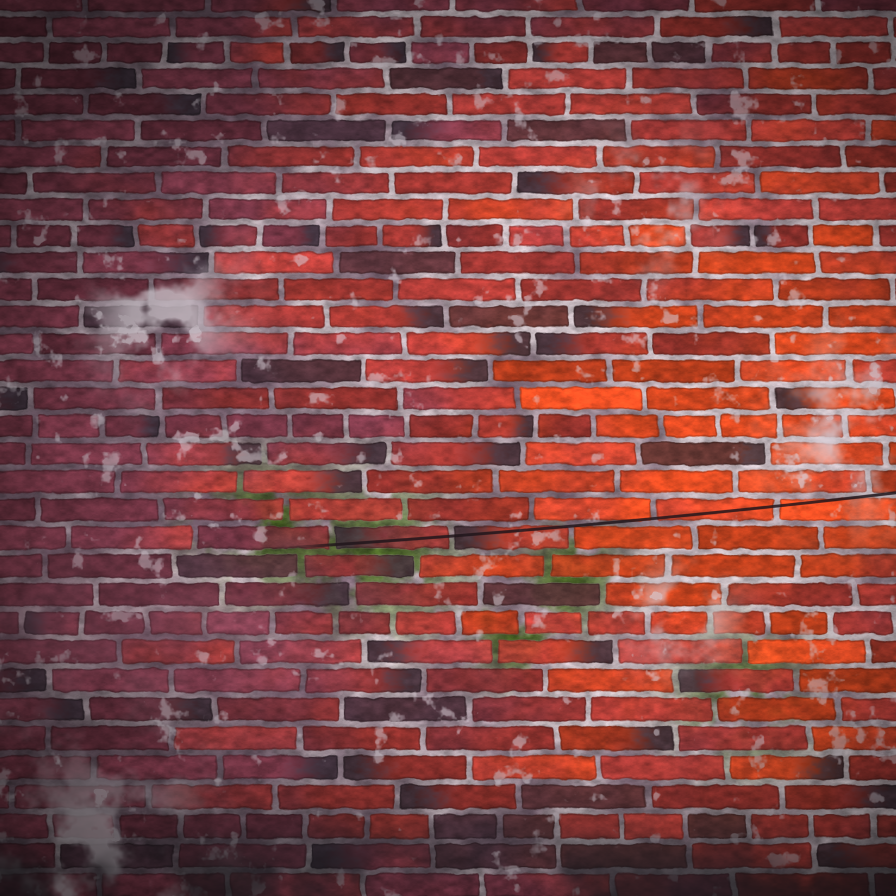
Reproduce this texture procedurally as a WebGL 2 fragment shader.

```glsl
#version 300 es
precision highp float;

uniform vec2 u_resolution;
out vec4 fragColor;

const vec3 MAUVE = vec3(0.47, 0.22, 0.28);
const vec3 RED = vec3(0.66, 0.23, 0.21);
const vec3 ORANGE = vec3(0.83, 0.28, 0.13);
const vec3 CHAR = vec3(0.21, 0.19, 0.23);
const vec3 MORTAR = vec3(0.76, 0.71, 0.73);
const vec3 GRIME = vec3(0.36, 0.27, 0.33);
const vec3 CHALK = vec3(0.82, 0.78, 0.81);
const vec3 MOSS = vec3(0.20, 0.29, 0.08);

// Stain patches: centre and radius
const vec3 CHALK_SPOTS[5] = vec3[5](vec3(0.72, 0.77, 0.06), vec3(0.96, 0.52, 0.08),
  vec3(0.76, 0.31, 0.05), vec3(0.18, 0.65, 0.07), vec3(0.10, 0.03, 0.12));
const vec3 MOSS_SPOTS[5] = vec3[5](vec3(0.29, 0.41, 0.07), vec3(0.43, 0.38, 0.08),
  vec3(0.58, 0.29, 0.05), vec3(0.83, 0.22, 0.07), vec3(0.64, 0.36, 0.05));

float hash(vec2 p) {
  vec3 q = fract(p.xyx * 0.1031);
  q += dot(q, q.yzx + 33.33);
  return fract((q.x + q.y) * q.z);
}

float noise(vec2 p) {
  vec2 i = floor(p), f = fract(p);
  f = f * f * (3.0 - 2.0 * f);
  return mix(mix(hash(i), hash(i + vec2(1, 0)), f.x),
             mix(hash(i + vec2(0, 1)), hash(i + vec2(1, 1)), f.x), f.y);
}

float fbm(vec2 p) {
  float sum = 0.0, gain = 0.5;
  for (int i = 0; i < 4; i++) {
    sum += gain * noise(p);
    p = p * 2.03 + 17.1;
    gain *= 0.5;
  }
  return sum / 0.9375;
}

float roundBox(vec2 p, vec2 halfSize, float radius) {
  vec2 q = abs(p) - halfSize + radius;
  return length(max(q, 0.0)) + min(max(q.x, q.y), 0.0) - radius;
}

float patches(vec2 p, vec3 spots[5]) {
  float sum = 0.0;
  for (int i = 0; i < 5; i++) {
    vec2 d = (p - spots[i].xy) / spots[i].z;
    sum += exp(-dot(d, d));
  }
  return min(sum, 1.0);
}

// Courses counted from the top, growing slightly taller downward
float courseAt(float depth) {
  const float START = 0.0015, PITCH = 0.0284, GROWTH = 0.0000764;
  return (sqrt(PITCH * PITCH + 4.0 * GROWTH * (depth - START)) - PITCH) / (2.0 * GROWTH) + 0.5;
}

// Returns the signed distance to a brick; outputs its id and local position
float brickWall(vec2 p, out vec2 id, out vec2 local) {
  float course = courseAt(1.0 - p.y);
  float row = floor(course);
  bool header = mod(row, 7.0) == 2.0;
  vec2 size = vec2(mix(0.142, 0.135, p.y), 0.0284 + 0.000153 * row);
  if (header) size.x *= 0.5;
  float column = p.x / size.x + 0.5 * mod(row, 2.0) + 0.35 * hash(vec2(row, 4.0));
  column += 0.12 * noise(vec2(column, row * 5.3));
  id = vec2(floor(column), row);
  local = vec2(fract(column), fract(course)) - 0.5;
  float joint = 0.0027 + 0.0009 * hash(id + 31.0);
  return roundBox(local * size, 0.5 * size - joint, 0.0025);
}

vec3 brickColor(vec2 p, vec2 id, vec2 local, float grain) {
  vec2 glow = (p - vec2(0.83, 0.48)) / vec2(0.62, 0.68);
  float warmth = 1.15 - length(glow) + 0.5 * (hash(id) - 0.5) + 0.6 * (fbm(p * 9.0) - 0.5);
  vec3 color = mix(MAUVE, RED, smoothstep(0.1, 0.55, warmth));
  color = mix(color, ORANGE, smoothstep(0.55, 1.05, warmth));
  color *= 0.82 + 0.3 * hash(id + 7.0);
  // Burnt ends and fully burnt bricks
  float side = hash(id + 3.0) < 0.5 ? -1.0 : 1.0;
  float burnt = step(hash(id + 11.0), 0.16) * smoothstep(0.0, 0.4, local.x * side + 0.3 * (grain - 0.5));
  burnt = max(burnt, step(0.93, hash(id + 19.0)) * 0.8);
  color = mix(color, CHAR, burnt * 0.85);
  return color * (0.72 + 0.56 * grain);
}

void main() {
  vec2 p = gl_FragCoord.xy / u_resolution.y;
  float pixel = 1.0 / u_resolution.y;
  vec2 wobble = vec2(fbm(p * 70.0), fbm(p * 70.0 + 50.0)) - 0.5;
  vec2 id, local;
  float edge = brickWall(p + 0.005 * wobble, id, local);
  float grain = fbm(p * vec2(90.0, 150.0));
  float blotch = fbm(p * 26.0 + 9.0);

  // Mortar, dirtier toward the left, and bricks with shaded rims
  float dirt = smoothstep(0.3, 0.8, fbm(p * 14.0) + 0.35 * (0.5 - p.x));
  vec3 mortar = mix(MORTAR, GRIME, dirt * 0.8) * (0.7 + 0.55 * grain);
  vec3 brick = brickColor(p, id, local, grain) * mix(0.7, 1.0, smoothstep(0.0, 0.003, -edge));
  float face = 1.0 - smoothstep(-pixel, pixel, edge);
  vec3 color = mix(mortar, brick, face);

  // Chalk bloom, pale haze, moss and soot
  float chalk = patches(p, CHALK_SPOTS) * smoothstep(0.42, 0.75, blotch);
  chalk += 0.55 * smoothstep(0.68, 0.8, fbm(p * 45.0 + 3.0));
  color = mix(color, CHALK, min(chalk, 0.8));
  vec2 hazeOffset = (p - vec2(0.12, 0.31)) / vec2(0.2, 0.07);
  color = mix(color, vec3(0.58, 0.36, 0.44), 0.5 * exp(-dot(hazeOffset, hazeOffset)) * blotch);
  float moss = patches(p, MOSS_SPOTS) * smoothstep(0.3, 0.55, blotch);
  color = mix(color, MOSS * (0.6 + grain), moss * mix(0.9, 0.12, face));
  float soot = smoothstep(0.12, 0.0, p.y) * smoothstep(0.35, 0.65, fbm(p * 12.0 + 5.0));
  color = mix(color, CHAR * 0.7, soot * 0.7);

  // Sagging wire
  float span = (p.x - 0.31) / 0.69;
  float wireY = 0.388 + 0.062 * span * (0.7 + 0.3 * span);
  float wire = 1.0 - smoothstep(0.0008, 0.0008 + 1.5 * pixel, abs(p.y - wireY));
  color = mix(color, vec3(0.12, 0.08, 0.1), 0.85 * wire * smoothstep(0.0, 0.1, span));

  // Darkened borders
  float rim = length((p - vec2(0.57, 0.5)) * vec2(0.95, 1.1));
  color *= 1.04 - 0.58 * smoothstep(0.3, 0.76, rim);
  fragColor = vec4(color, 1.0);
}
```
